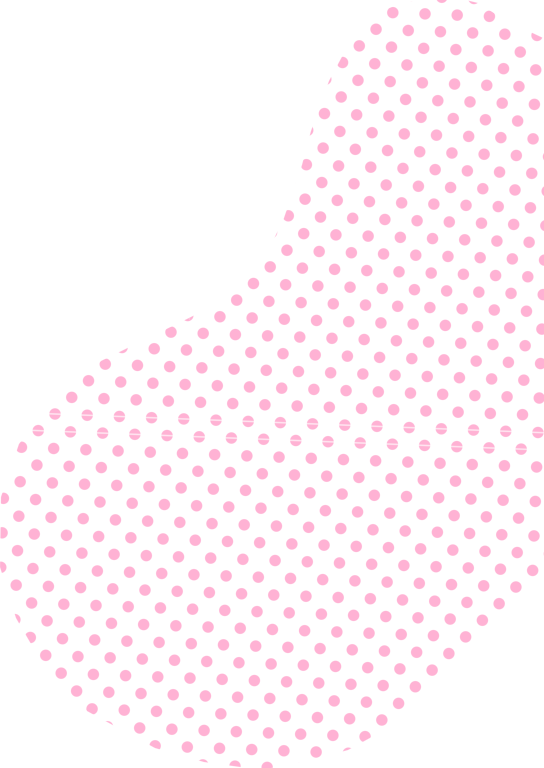
Reproduce this pattern procedurally as a Shadertoy shader.

```glsl
// Pink polka dots on white, cut to a soft boot-shaped patch.
// A tilted, staggered dot grid is masked by the union of two outlines;
// two neighbouring rows of dots carry a thin pale seam.

const float CANVAS_HEIGHT = 768.0;  // design units from bottom to top
const vec3 WHITE = vec3(1.0);
const vec3 PINK = vec3(1.0, 0.70, 0.83);

const vec2 GRID_ANCHOR = vec2(55.0, 354.0);
const vec2 GRID_STEP = vec2(32.22, 17.25);
const float GRID_TILT = 0.0383;
const float DOT_RADIUS = 5.7;
const float SEAM_HALF_WIDTH = 0.75;
const float SEAM_STRENGTH = 0.65;

// Upper lobe with the slanted right flank
const vec2 LEG[16] = vec2[16](
    vec2(441, 774), vec2(478, 765), vec2(505, 748), vec2(560, 722),
    vec2(590, 239), vec2(420, 69), vec2(300, 168), vec2(189, 450),
    vec2(228, 470), vec2(262, 504), vec2(284, 550), vec2(302, 603),
    vec2(311, 637), vec2(329, 687), vec2(352, 730), vec2(388, 760));

// Rounded lower-left lobe
const vec2 FOOT[16] = vec2[16](
    vec2(420, 69), vec2(388, 40), vec2(348, 18), vec2(310, 8),
    vec2(262, -2), vec2(204, 6), vec2(155, 20), vec2(87, 57),
    vec2(45, 100), vec2(16, 150), vec2(0, 201), vec2(1, 271),
    vec2(19, 324), vec2(50, 364), vec2(101, 407), vec2(189, 450));

// Signed distance to a closed outline, negative inside
float outlineDistance(vec2 p, vec2 corners[16]) {
    float nearest = 1e9;
    float side = 1.0;
    vec2 b = corners[15];
    for (int i = 0; i < 16; i++) {
        vec2 a = corners[i];
        vec2 edge = b - a;
        vec2 d = p - a;
        vec2 gap = d - edge * clamp(dot(d, edge) / dot(edge, edge), 0.0, 1.0);
        nearest = min(nearest, dot(gap, gap));
        bool crosses = (a.y > p.y) != (b.y > p.y);
        if (crosses && d.x < edge.x * d.y / edge.y) side = -side;
        b = a;
    }
    return side * sqrt(nearest);
}

// Coverage of the region where the distance is negative
float fill(float dist, float pixel) {
    return smoothstep(0.75 * pixel, -0.75 * pixel, dist);
}

// Offset from the nearest dot centre (xy) and its row number (z)
vec3 dotCell(vec2 p, vec2 stepSize, float tilt) {
    float c = cos(tilt), s = sin(tilt);
    vec2 q = vec2(c * p.x - s * p.y, s * p.x + c * p.y);
    float row = floor(q.y / stepSize.y + 0.5);
    q.y -= row * stepSize.y;
    q.x -= 0.5 * row * stepSize.x;
    q.x -= stepSize.x * floor(q.x / stepSize.x + 0.5);
    return vec3(q, row);
}

void mainImage(out vec4 fragColor, in vec2 fragCoord) {
    float pixel = CANVAS_HEIGHT / iResolution.y;
    vec2 p = fragCoord * pixel;

    // Dots, with the seam on rows 0 and -1
    vec3 cell = dotCell(p - GRID_ANCHOR, GRID_STEP, GRID_TILT);
    float ink = fill(length(cell.xy) - DOT_RADIUS, pixel);
    float seamRow = 1.0 - step(0.6, abs(cell.z + 0.5));
    float seam = seamRow * fill(abs(cell.y) - SEAM_HALF_WIDTH, pixel);
    ink *= 1.0 - SEAM_STRENGTH * seam;

    // Patch mask
    float patchDistance = min(outlineDistance(p, LEG), outlineDistance(p, FOOT));
    ink *= fill(patchDistance, pixel);

    fragColor = vec4(mix(WHITE, PINK, ink), 1.0);
}
```
